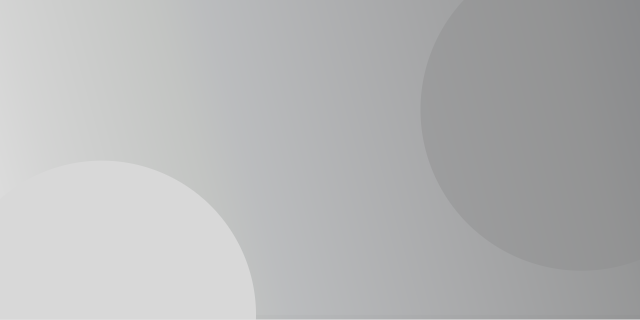
This background is drawn by a Shadertoy shader. Its source:

```glsl
// Calm grey backdrop: a slanted gradient from pale to dark grey, with a large
// translucent disc at the upper right and a pale disc at the lower left.
// Lengths are in canvas heights; discs are antialiased distance functions.

#define SLANT 0.28
#define DARK_DISC vec3(1.817, 0.657, 0.503)
#define PALE_DISC vec3(0.318, 0.016, 0.482)
#define DARK_DISC_COLOR vec3(0.552, 0.553, 0.555)
#define PALE_DISC_COLOR vec3(0.847)
#define DARK_DISC_OPACITY 0.42
#define BAND_HEIGHT 0.016
#define BAND_SHADE 0.982
#define RIM_COLOR vec3(0.88)
#define RIM_HEIGHT 0.0018

// Blends towards the next gradient stop between two positions.
vec3 addStop(vec3 color, vec3 next, float from, float to, float t) {
    return mix(color, next, clamp((t - from) / (to - from), 0.0, 1.0));
}

vec3 slantedGradient(float t) {
    vec3 color = vec3(0.865);
    color = addStop(color, vec3(0.828, 0.830, 0.828), -0.20, 0.00, t);
    color = addStop(color, vec3(0.762, 0.769, 0.762), 0.00, 0.48, t);
    color = addStop(color, vec3(0.733, 0.739, 0.746), 0.48, 0.63, t);
    color = addStop(color, vec3(0.658, 0.661, 0.666), 0.63, 1.22, t);
    color = addStop(color, vec3(0.592, 0.595, 0.597), 1.22, 1.72, t);
    return addStop(color, vec3(0.525, 0.531, 0.543), 1.72, 2.00, t);
}

// Coverage of the region where the signed distance is negative.
float coverage(float dist, float pixel) {
    return clamp(0.5 - dist / pixel, 0.0, 1.0);
}

// A disc holds its centre in xy and its radius in z.
float discDistance(vec2 p, vec3 disc) {
    return length(p - disc.xy) - disc.z;
}

void mainImage(out vec4 fragColor, in vec2 fragCoord) {
    float pixel = 1.0 / iResolution.y;
    vec2 p = fragCoord * pixel;

    // Background gradient
    vec3 color = slantedGradient(p.x - SLANT * (1.0 - p.y));

    // Faint band along the bottom
    color *= mix(1.0, BAND_SHADE, coverage(p.y - BAND_HEIGHT, pixel));

    // Discs
    float darkDisc = coverage(discDistance(p, DARK_DISC), pixel);
    color = mix(color, DARK_DISC_COLOR, DARK_DISC_OPACITY * darkDisc);
    float paleDisc = coverage(discDistance(p, PALE_DISC), pixel);
    color = mix(color, PALE_DISC_COLOR, paleDisc);

    // Thin light rim at the lower edge
    color = mix(color, RIM_COLOR, coverage(p.y - RIM_HEIGHT, pixel));

    fragColor = vec4(color, 1.0);
}
```
